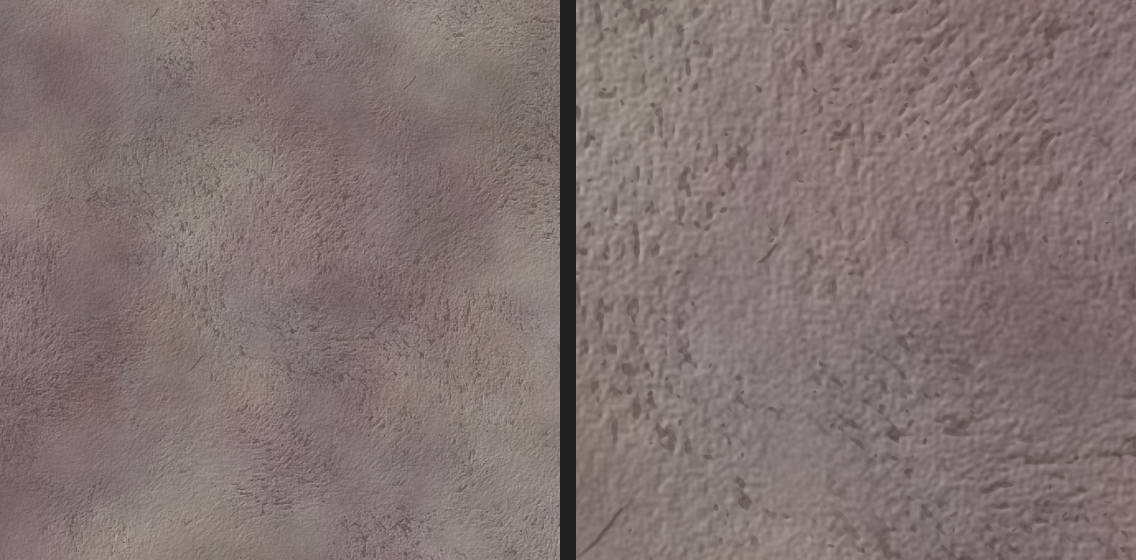
Left: the whole. Right: its middle third, enlarged.
A Shadertoy shader for this texture:

```glsl
// Weathered mauve and taupe plaster: broad soft stains under a fine embossed grain.
// The grain blends noise stretched along several headings, picked by a slow flow field,
// and is lit from the upper left; creases, pits and broken scratches finish the surface.

const float PI = 3.14159265;
const vec3 MAUVE = vec3(0.487, 0.414, 0.421);
const vec3 TAUPE = vec3(0.536, 0.490, 0.472);
const vec3 WARM_TINT = vec3(0.018, 0.000, -0.010);
const vec3 CREVICE = vec3(0.30, 0.24, 0.23);
const vec2 LIGHT_STEP = vec2(-0.0007, 0.0007);
const int HEADINGS = 4;
const int SCRATCHES = 14;

float hash(vec2 p) {
    vec3 q = fract(vec3(p.xyx) * 0.1031);
    q += dot(q, q.yzx + 33.33);
    return fract((q.x + q.y) * q.z);
}

float noise(vec2 p) {
    vec2 i = floor(p), f = fract(p);
    vec2 u = f * f * (3.0 - 2.0 * f);
    float low = mix(hash(i), hash(i + vec2(1, 0)), u.x);
    float high = mix(hash(i + vec2(0, 1)), hash(i + vec2(1, 1)), u.x);
    return mix(low, high, u.y);
}

vec2 rotate(vec2 p, float angle) {
    float c = cos(angle), s = sin(angle);
    return vec2(c * p.x + s * p.y, c * p.y - s * p.x);
}

float fbm(vec2 p) {
    float sum = 0.0, weight = 0.5;
    for (int i = 0; i < 5; i++) {
        sum += weight * noise(p);
        p = rotate(p, 0.6) * 2.03 + 11.7;
        weight *= 0.5;
    }
    return sum / 0.97;
}

// Height of the trowelled strokes running along the given angle
float strokes(vec2 p, float angle) {
    float sum = 0.0, energy = 0.0;
    for (int i = 0; i < HEADINGS; i++) {
        float heading = float(i) * PI / float(HEADINGS);
        float weight = pow(abs(cos(angle - heading)), 12.0);
        vec2 q = rotate(p, heading) * vec2(85.0, 230.0) + 200.0 + 37.0 * float(i);
        sum += weight * (noise(q) + 0.6 * noise(q * vec2(2.4, 1.6) + 9.0) - 0.8);
        energy += weight * weight;
    }
    return sum / sqrt(energy);
}

float surfaceHeight(vec2 p, float angle) {
    float pebbles = 0.7 * noise(rotate(p, 0.4) * 170.0 + 300.0) + noise(p * 340.0 + 70.0);
    return 0.75 * strokes(p, angle) + 0.7 * pebbles;
}

// Small ragged holes, one candidate per grid cell
float pits(vec2 p, float cells, float density) {
    vec2 q = p * cells, id = floor(q);
    vec2 center = 0.3 + 0.4 * vec2(hash(id + 5.0), hash(id + 91.0));
    vec2 d = rotate(fract(q) - center, PI * hash(id + 43.0));
    float radius = mix(0.14, 0.30, hash(id + 17.0));
    float shape = length(d * vec2(0.75, 1.3)) + 0.2 * (noise(q * 4.0) - 0.5);
    return step(hash(id), density) * (1.0 - smoothstep(radius * 0.3, radius, shape));
}

// Broken hairline scratches, mostly rising to the right
float scratches(vec2 p) {
    float mask = 0.0;
    vec2 wobble = 0.010 * vec2(noise(p * 30.0), noise(p * 30.0 + 50.0));
    wobble += 0.003 * vec2(noise(p * 120.0), noise(p * 120.0 + 50.0));
    for (int i = 0; i < SCRATCHES; i++) {
        float id = float(i);
        vec2 center = vec2(hash(vec2(id, 3.1)), hash(vec2(id, 8.7)));
        vec2 d = rotate(p + wobble - center, 0.9 + 0.7 * (hash(vec2(id, 5.3)) - 0.5));
        float halfLength = mix(0.012, 0.045, hash(vec2(id, 2.9)));
        float line = 1.0 - smoothstep(0.0003, 0.0020, abs(d.y));
        mask = max(mask, line * (1.0 - smoothstep(0.5, 1.0, abs(d.x) / halfLength)));
    }
    return mask * smoothstep(0.3, 0.6, noise(p * 95.0));
}

void mainImage(out vec4 fragColor, in vec2 fragCoord) {
    vec2 p = fragCoord / min(iResolution.x, iResolution.y);

    // Broad stains, greyer toward the right
    float stain = fbm(p * 3.2 + 4.0) + 0.32 * (p.x - 0.5);
    vec3 color = mix(MAUVE, TAUPE, smoothstep(0.29, 0.71, stain));
    color += 0.165 * (fbm(p * 5.0 + 31.0) - 0.5);
    color += 0.06 * (fbm(p * 22.0 + 47.0) - 0.5);
    color += WARM_TINT * 2.0 * (fbm(p * 7.0 + 63.0) - 0.5);

    // Embossed grain, rougher in patches, over an even dusting of grit
    float flow = 0.9 + 5.0 * (noise(p * 5.0 + 20.0) - 0.5);
    float patchiness = fbm(p * 6.0 + 80.0) + 0.25 * (noise(p * 28.0) - 0.5);
    float roughness = mix(0.5, 1.3, smoothstep(0.3, 0.7, patchiness));
    float relief = surfaceHeight(p - LIGHT_STEP, flow) - surfaceHeight(p + LIGHT_STEP, flow);
    float height = strokes(p, flow);
    color += 0.120 * roughness * relief + 0.02 * roughness * height;
    color += 0.035 * (noise(rotate(p, 0.7) * 430.0 + 500.0) - 0.5) + 0.003;

    // Sparse clusters of creases between the strokes, pits and scratches
    float cluster = smoothstep(0.48, 0.68, patchiness + 0.25 * (noise(p * 45.0 + 13.0) - 0.5));
    float crease = smoothstep(0.26, 0.48, -height) * cluster;
    float pitting = 0.18 * cluster + 0.008;
    color = mix(color, CREVICE, 0.42 * crease);
    color = mix(color, CREVICE, 0.50 * pits(p, 110.0, pitting));
    color = mix(color, CREVICE, 0.55 * scratches(p));

    fragColor = vec4(color, 1.0);
}
```
